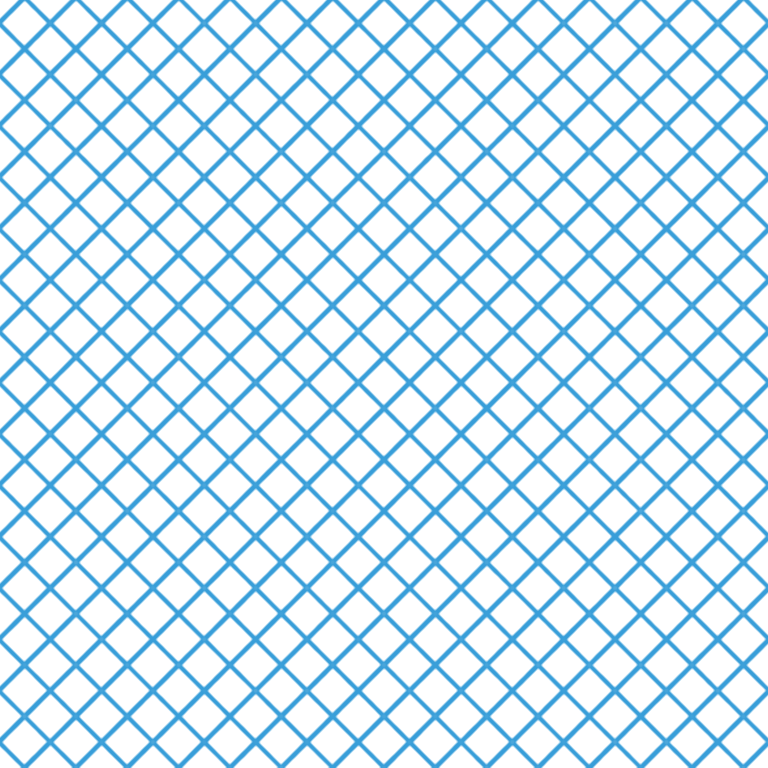
Give the GLSL for this pattern, as a three.js fragment shader.

```glsl
// Diagonal lattice of slightly uneven blue lines on white, with softened crossings.
varying vec2 vUv;

float hash(vec2 p) {
  vec3 q = fract(vec3(p.xyx) * 0.1031);
  q += dot(q, q.yzx + 33.33);
  return fract((q.x + q.y) * q.z);
}

float valueNoise(vec2 p) {
  vec2 i = floor(p);
  vec2 f = fract(p);
  f = f * f * (3.0 - 2.0 * f);
  return mix(mix(hash(i), hash(i + vec2(1.0, 0.0)), f.x),
             mix(hash(i + vec2(0.0, 1.0)), hash(i + 1.0), f.x), f.y);
}

// Union of two distances with a small fillet of size k
float smoothUnion(float a, float b, float k) {
  float h = max(k - abs(a - b), 0.0) / k;
  return min(a, b) - 0.25 * k * h * h;
}

void main() {
  float period = 0.06686;
  vec2 p = (vUv - vec2(0.5, 0.5018)) / period + vec2(0.5, 0.0);

  // Lattice axes: falling lines at whole x, rising lines at whole y
  vec2 lattice = vec2(p.x + p.y, p.x - p.y);
  vec2 nearest = floor(lattice + 0.5);
  vec2 lineDist = abs(lattice - nearest) * period * 0.70711;

  // Rising lines are a touch heavier; edges waver slightly
  vec2 halfWidth = vec2(0.0027, 0.0031);
  halfWidth += 0.0004 * (valueNoise(lattice * 6.0 + 80.0) - 0.5);
  vec2 edge = lineDist - halfWidth;
  float ink = 1.0 - smoothstep(-0.0016, 0.0016, smoothUnion(edge.x, edge.y, 0.0025));

  // Crossings fade a little, each by its own amount
  float fade = (1.0 - smoothstep(0.001, 0.004, length(lineDist))) * hash(nearest + 60.0);
  vec3 blue = mix(vec3(0.22, 0.62, 0.85), vec3(0.31, 0.66, 0.86), fade);

  gl_FragColor = vec4(mix(vec3(1.0), blue, ink), 1.0);
}
```
